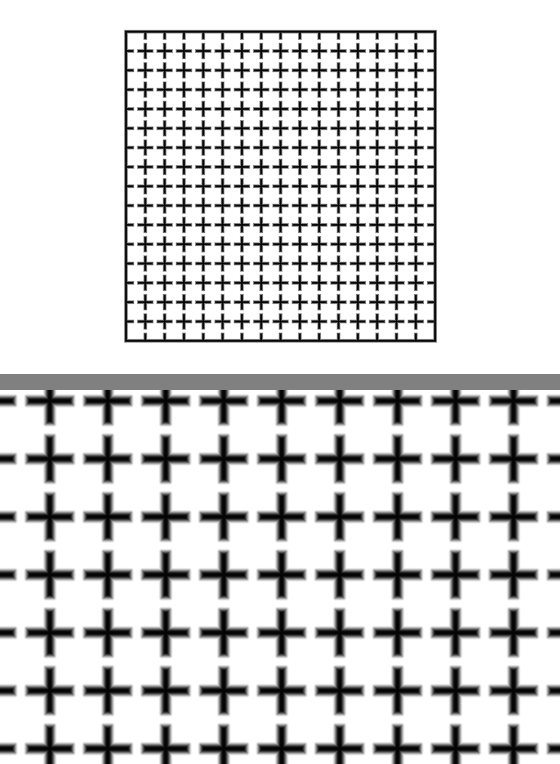
Top: the whole. Bottom: its middle third, enlarged.
A Shadertoy shader for this pattern:

```glsl
// Square black frame holding a 16 by 16 grid of soft-edged plus marks on white.

const float CELLS = 16.0;           // grid cells per side
const float CELL_SIZE = 0.05166;    // cell pitch, in canvas heights
const vec2 GRID_OFFSET = vec2(0.0015, 0.002);
const float HALF_LINE = 0.071;      // half stroke width, in cells
const float HALF_ARM = 0.4;         // arm length from the crossing, in cells
const float EDGE_BLUR = 0.06;       // softness of strokes, in cells
const vec3 PAPER = vec3(1.0);
const vec3 INK = vec3(0.02);

float boxDistance(vec2 p, vec2 halfSize) {
    vec2 d = abs(p) - halfSize;
    return length(max(d, 0.0)) + min(max(d.x, d.y), 0.0);
}

float plusDistance(vec2 p, float arm, float halfWidth) {
    return min(boxDistance(p, vec2(arm, halfWidth)),
               boxDistance(p, vec2(halfWidth, arm)));
}

// Ink coverage of a shape, softened on both sides of its edge.
float coverage(float distanceToEdge, float blur) {
    return 1.0 - smoothstep(-blur, blur, distanceToEdge);
}

void mainImage(out vec4 fragColor, in vec2 fragCoord) {
    // Grid coordinates: one unit per cell, origin at the frame centre.
    vec2 canvas = (fragCoord - 0.5 * iResolution.xy) / iResolution.y;
    vec2 grid = (canvas - GRID_OFFSET) / CELL_SIZE;
    float pixel = 1.0 / (iResolution.y * CELL_SIZE);
    float blur = max(EDGE_BLUR, 0.75 * pixel);

    // One plus centred on every crossing, cut off at the frame.
    vec2 crossing = fract(grid + 0.5) - 0.5;
    float square = boxDistance(grid, vec2(0.5 * CELLS));
    float marks = max(plusDistance(crossing, HALF_ARM, HALF_LINE), square);

    // Square-cornered border line.
    float reach = max(abs(grid.x), abs(grid.y)) - 0.5 * CELLS;
    float border = abs(reach) - HALF_LINE;

    float ink = coverage(min(marks, border), blur);
    fragColor = vec4(mix(PAPER, INK, ink), 1.0);
}
```
